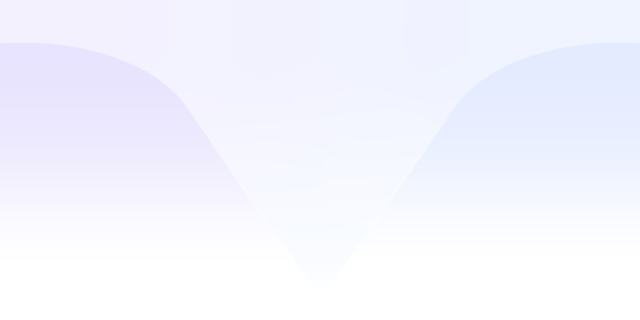
This background is drawn by a Shadertoy shader. Its source:

```glsl
// Pale lavender and blue hills with a misty valley, fading to white below.

const vec3 WHITE      = vec3(1.0);
const vec3 SKY_LEFT   = vec3(0.957, 0.945, 1.0);
const vec3 SKY_RIGHT  = vec3(0.937, 0.957, 1.0);
const vec3 VALLEY     = vec3(0.976, 0.986, 1.0);
const vec3 HILL_LEFT  = vec3(0.910, 0.892, 0.996);
const vec3 HILL_RIGHT = vec3(0.894, 0.922, 1.0);

// Hill outline height at a distance from the valley axis:
// a straight slope that flows into an elliptical crown.
float hillHeight(float d) {
    const float JOIN = 0.417;
    float slope = 0.662 + 1.433 * (d - JOIN);
    float t = (0.93 - d) / 0.55;
    float crown = 0.547 + 0.32 * sqrt(max(1.0 - t * t, 0.0));
    return d < JOIN ? slope : crown;
}

// Smooth coverage of a shape from its signed distance (negative inside).
float cover(float dist, float blur) {
    return 1.0 - smoothstep(-blur, blur, dist);
}

// Sky tint across the canvas, paling down into the valley.
vec3 skyColor(vec2 p, float aspect) {
    vec3 sky = mix(SKY_LEFT, SKY_RIGHT, smoothstep(0.0, 1.0, p.x / aspect));
    sky = mix(sky, VALLEY, smoothstep(0.85, 0.14, p.y));
    return mix(sky, WHITE, smoothstep(0.20, 0.06, p.y));
}

// Hill tint, solid near the crown and white at the foot.
vec3 hillColor(vec3 tint, float y) {
    float fade = 0.14 * smoothstep(0.80, 0.60, y)
               + 0.86 * smoothstep(0.66, 0.14, y);
    return mix(tint, WHITE, fade);
}

// Fine dot grid, kept to a soft patch.
float dotPatch(vec2 p, vec2 center, vec2 size, float blur) {
    const float CELL = 0.016;
    vec2 cell = (fract(p / CELL) - 0.5) * CELL;
    vec2 q = (p - center) / size;
    return cover(length(cell) - 0.003, blur) * exp(-dot(q, q));
}

void mainImage(out vec4 fragColor, in vec2 fragCoord) {
    float pixel = 1.0 / iResolution.y;
    float aspect = iResolution.x * pixel;
    vec2 p = fragCoord * pixel;
    float axis = 0.5 * aspect + 0.0026;
    float side = p.x - axis;

    // Sky with a faint bubble and dots
    vec3 color = skyColor(p, aspect);
    float bubble = cover(length(p - vec2(axis + 0.217, 0.45)) - 0.21, 0.006);
    color = mix(color, WHITE, 0.06 * bubble);
    color -= 0.004 * dotPatch(p, vec2(axis - 0.2, 0.78), vec2(0.38, 0.10), pixel);

    // Hills on both sides, with distance corrected by the outline slope
    float d = abs(side);
    float step_ = 0.002;
    float slope = (hillHeight(d + step_) - hillHeight(d - step_)) / (2.0 * step_);
    float edge = (p.y - hillHeight(d)) / sqrt(1.0 + slope * slope);
    vec3 tint = side < 0.0 ? HILL_LEFT : HILL_RIGHT;
    color = mix(color, hillColor(tint, p.y), cover(edge, pixel));

    // Thin light rim along the lower slopes
    float rim = exp(-pow(edge / 0.004, 2.0));
    rim *= smoothstep(0.65, 0.40, p.y) * smoothstep(0.08, 0.2, p.y);
    color = mix(color, WHITE, 0.35 * rim);

    fragColor = vec4(color, 1.0);
}
```
